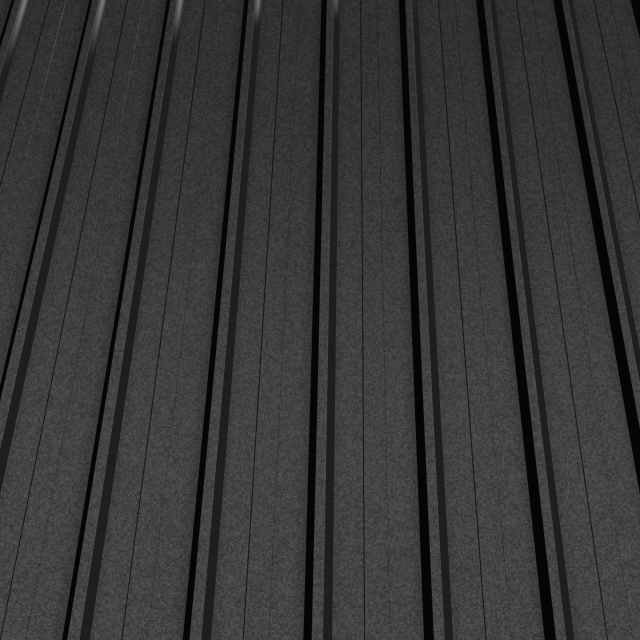
Write a three.js fragment shader that draws this texture.

```glsl
// Dark standing-seam metal sheet seen in perspective: seams fan out toward the viewer.
// Each canvas point is mapped to a panel coordinate, then every panel gets a black
// seam shadow, a smooth rib side, two fine creases, grain and glints at the far end.

varying vec2 vUv;

// Perspective: position of seam 0 and panel pitch, at the far (top) and near (bottom) edge
const float SEAM_FAR = 0.5065;
const float SEAM_NEAR = 0.4805;
const float PITCH_FAR = 0.1215;
const float PITCH_NEAR = 0.1898;

// Panel layout, as fractions of the pitch
const float WRAP = 0.2;
const float SHADOW_WIDTH = 0.068;
const float SHADOW_GROWTH = 0.013;
const float SIDE_CENTER = 0.165;
const float SIDE_WIDTH = 0.074;
const float SIDE_GROWTH = -0.005;
const float CREASE_CENTER = 0.47;
const float FAINT_CENTER = 0.68;

// Canvas units
const float CREASE_WIDTH = 0.0017;
const float FAINT_WIDTH = 0.0013;
const float EDGE_SOFTNESS = 0.0010;

// Tones
const vec3 METAL_FAR = vec3(0.190);
const vec3 METAL_NEAR = vec3(0.268);
const vec3 SHADOW_COLOR = vec3(0.018);
const vec3 SIDE_COLOR = vec3(0.118);
const vec3 CREASE_COLOR = vec3(0.065);
const vec3 GLINT_COLOR = vec3(0.52);
const float GRAIN_SCALE = 370.0;
const float GRAIN_AMOUNT = 0.15;

float hash(vec2 p) {
  vec3 q = fract(vec3(p.xyx) * 0.1031);
  q += dot(q, q.yzx + 33.33);
  return fract((q.x + q.y) * q.z);
}

float noise(vec2 p) {
  vec2 i = floor(p);
  vec2 f = fract(p);
  f = f * f * (3.0 - 2.0 * f);
  return mix(mix(hash(i), hash(i + vec2(1.0, 0.0)), f.x),
             mix(hash(i + vec2(0.0, 1.0)), hash(i + 1.0), f.x), f.y);
}

// Soft-edged stripe coverage
float stripe(float x, float center, float width, float soft) {
  return 1.0 - smoothstep(-soft, soft, abs(x - center) - 0.5 * width);
}

void main() {
  // Panel coordinate
  float depth = 1.0 - vUv.y;
  float pitch = mix(PITCH_FAR, PITCH_NEAR, depth);
  float panel = (vUv.x - mix(SEAM_FAR, SEAM_NEAR, depth)) / pitch;
  float id = floor(panel + WRAP);
  float x = panel - id;
  float soft = EDGE_SOFTNESS / pitch;
  float leftness = smoothstep(0.0, -4.0, id);

  // Painted metal with a far-to-near falloff and fine grain
  vec3 color = mix(METAL_FAR, METAL_NEAR, smoothstep(-0.05, 0.75, depth));
  float grain = 0.65 * noise(vUv * GRAIN_SCALE)
              + 0.35 * noise(vUv * GRAIN_SCALE * 1.7 + 41.0) - 0.5;
  float blotch = noise(vUv * 45.0) - 0.5;
  color += grain * GRAIN_AMOUNT * mix(0.55, 1.0, depth) + 0.008 * blotch;

  // Gentle shading beside the seam and the rib side
  color *= 1.0 - 0.16 * smoothstep(-0.16, -0.03, x) * step(x, 0.0);
  color *= 1.0 - 0.08 * (1.0 - smoothstep(0.20, 0.30, x)) * step(SIDE_CENTER, x);

  // Creases: one crisp, one faint that turns pale toward the far left
  float crease = stripe(x, CREASE_CENTER, CREASE_WIDTH / pitch, soft);
  color = mix(color, CREASE_COLOR, 0.85 * crease);
  float faint = stripe(x, FAINT_CENTER, FAINT_WIDTH / pitch, soft);
  float pale = leftness * (1.0 - smoothstep(0.05, 0.5, depth));
  color += faint * mix(-0.055, 0.10, pale);

  // Smooth side of the raised rib, with a thin lit edge
  float sideWidth = SIDE_WIDTH + SIDE_GROWTH * id;
  float sideEdge = SIDE_CENTER - 0.5 * sideWidth;
  float side = stripe(x, SIDE_CENTER, sideWidth, soft);
  vec3 sideTone = SIDE_COLOR + 0.10 * grain * GRAIN_AMOUNT;
  color = mix(color, sideTone, side);
  color += 0.035 * stripe(x, sideEdge - 0.008, 0.012, soft) * (1.0 - depth);

  // Glints where the ribs meet the far edge, longer toward the left
  float glintLength = mix(0.035, 0.12, leftness);
  float glint = stripe(x, SIDE_CENTER - 0.01, sideWidth * 0.8, 0.035)
              * (1.0 - smoothstep(0.0, glintLength, depth))
              * (1.0 - smoothstep(-1.0, 1.5, id));
  color = mix(color, GLINT_COLOR, 0.85 * glint);

  // Black shadow of the seam, wider toward the right
  float shadowWidth = max(SHADOW_WIDTH + SHADOW_GROWTH * id, 0.035);
  float shadow = stripe(x, 0.0, shadowWidth, soft * 1.2);
  color = mix(color, SHADOW_COLOR, shadow);

  gl_FragColor = vec4(max(color, 0.0), 1.0);
}
```
